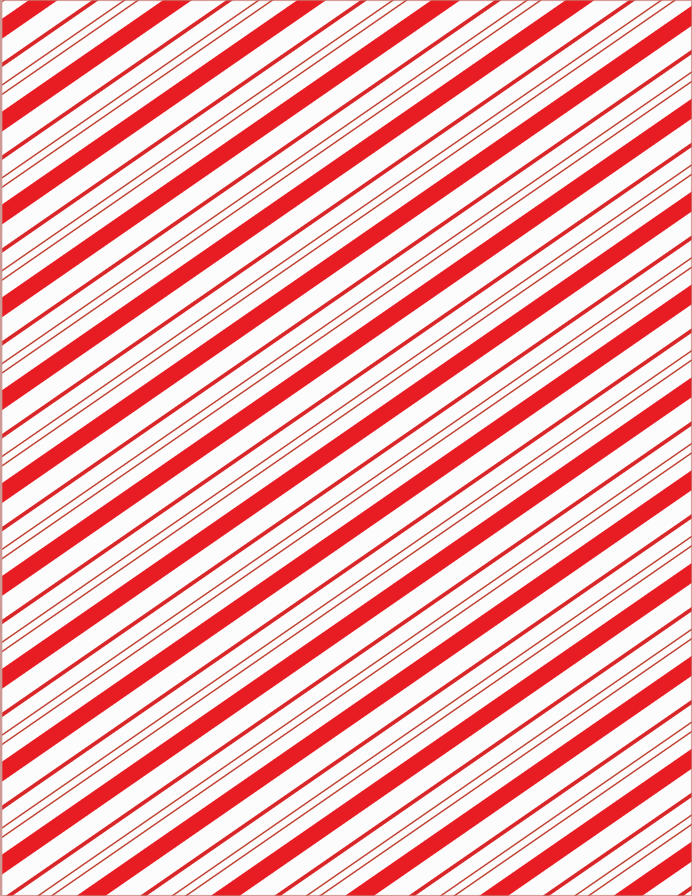
Reproduce this pattern procedurally as a Shadertoy shader.

```glsl
// Pixel coverage of a stripe repeating once per unit of phase
float stripe(float phase, float centre, float width, float pixel) {
    float d = fract(phase - centre + 0.5) - 0.5;
    vec2 sides = clamp((d + vec2(0.5, -0.5) * width) / pixel + 0.5, 0.0, 1.0);
    return sides.x - sides.y;
}

// Pixel coverage of a line along an edge, from the distance to that edge
float edgeLine(float dist, float width, float pixel) {
    return clamp((width - dist) / pixel + 0.5, 0.0, 1.0);
}

void mainImage(out vec4 fragColor, in vec2 fragCoord) {
    float pixel = 1.0 / iResolution.y;
    vec2 p = fragCoord * pixel;
    vec2 size = iResolution.xy * pixel;

    // Diagonal phase, zero at the centre of each broad band
    vec2 slope = vec2(0.692, -1.0) / 0.10365;
    float phase = dot(p, slope) + (1.0 - 0.6555) / 0.10365;
    float blur = length(slope) * pixel;

    // Two hairlines, a narrow stripe and a broad band
    vec3 color = vec3(0.992, 0.99, 0.988);
    float hairlines = stripe(phase, -0.394, 0.019, blur) + stripe(phase, -0.293, 0.019, blur);
    color = mix(color, vec3(0.75, 0.25, 0.19), hairlines);
    color = mix(color, vec3(0.85, 0.15, 0.16), stripe(phase, -0.611, 0.049, blur));
    color = mix(color, vec3(0.91, 0.115, 0.14), stripe(phase, 0.0, 0.215, blur));

    // Faint trim, heavier on the left
    float trim = max(edgeLine(size.x - p.x, 0.0012, pixel),
                     edgeLine(min(p.y, size.y - p.y), 0.0012, pixel));
    color = mix(color, vec3(0.78, 0.45, 0.42), trim * 0.7);
    color = mix(color, vec3(0.80, 0.60, 0.58), edgeLine(p.x, 0.0026, pixel));

    fragColor = vec4(color, 1.0);
}
```
